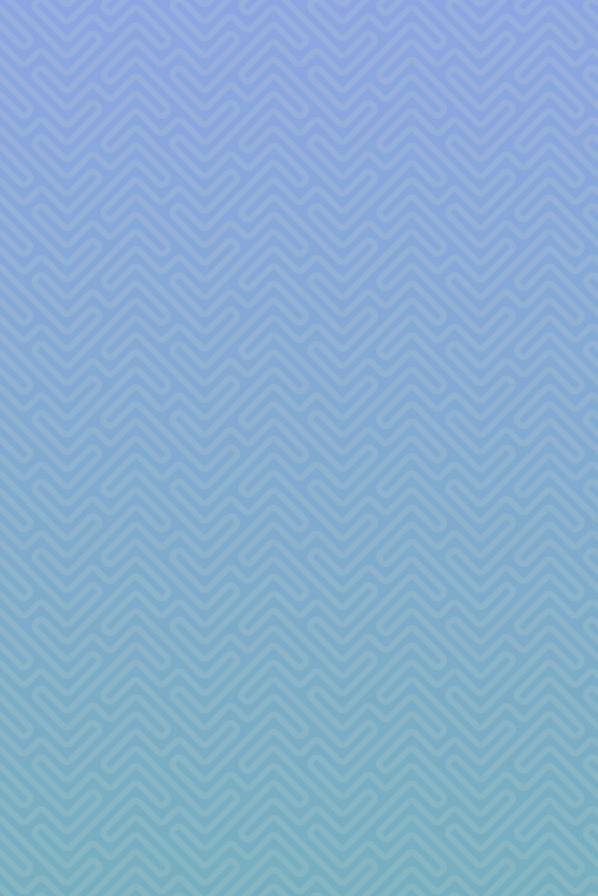
Reproduce this pattern procedurally as a Shadertoy shader.

```glsl
// Faint rounded diagonal key fret over a vertical blue to teal gradient
#define REPEATS_DOWN 13.0
#define FRET_CENTER vec2(0.267, 0.628)
#define LINE_WIDTH 0.50
#define CORNER_RADIUS 0.42
#define EDGE_SOFTNESS 0.09
#define LINE_OPACITY 0.22
#define GRAIN 0.006
#define TOP_COLOR vec3(0.550, 0.650, 0.890)
#define BOTTOM_COLOR vec3(0.465, 0.685, 0.750)
#define LINE_COLOR vec3(0.750, 0.820, 0.780)

// Each bend: corner position, then signed arm lengths along both axes
const vec4 BENDS[7] = vec4[7](
    vec4(-4, 0, 4.0, 0.5),                              // long bar
    vec4(-2, 2, 1.5, 1.0), vec4(1, 2, -1.5, -0.5),      // pill, outer side
    vec4(1, 1, -2.0, 0.5), vec4(-3, 1, 2.0, 0.5),       // pill, inner side
    vec4(2, 1, 1.5, 1.0), vec4(5, 1, -1.5, -0.5));      // S hook

float hash(vec2 p) {
    return fract(sin(dot(p, vec2(12.9898, 78.233))) * 43758.5453);
}

// Distance to an elbow with a rounded corner
float elbowDistance(vec2 p, vec4 bend) {
    vec2 q = (p - bend.xy) * sign(bend.zw);
    vec2 r = vec2(min(CORNER_RADIUS, 0.5));
    vec2 gap = q - clamp(q, r, abs(bend.zw));
    float d = min(length(vec2(gap.x, q.y)), length(vec2(q.x, gap.y)));
    if (q.x < r.x && q.y < r.x) d = min(d, abs(length(q - r) - r.x));
    return d;
}

// Distance to the fret; one repeat is 8 wide and 4 high
float fretDistance(vec2 p) {
    // Glide reflection folds the falling diagonals onto the rising ones
    p.x = mod(p.x + 2.0, 8.0) - 2.0;
    if (p.x > 2.0) p = vec2(4.0 - p.x, p.y + 2.0);
    p.y = mod(p.y + 2.0, 4.0) - 2.0;
    vec2 diagonal = vec2(p.x + p.y, p.y - p.x);

    // Vertical neighbours, each with its half-turn copy
    float d = 1e3;
    for (int row = -1; row <= 1; row++) {
        vec2 q = diagonal - 4.0 * float(row);
        for (int i = 0; i < 7; i++) {
            d = min(d, min(elbowDistance(q, BENDS[i]), elbowDistance(-q, BENDS[i])));
        }
    }
    return d;
}

void mainImage(out vec4 fragColor, in vec2 fragCoord) {
    vec2 uv = fragCoord / iResolution.y;
    float scale = 4.0 * REPEATS_DOWN;
    float d = fretDistance((uv - FRET_CENTER) * scale) - 0.5 * LINE_WIDTH;

    // Diagonal units are sqrt(2) finer than the upright ones
    float soft = max(EDGE_SOFTNESS, 1.1 * scale / iResolution.y);
    float line = 1.0 - smoothstep(-soft, soft, d);

    vec3 color = mix(BOTTOM_COLOR, TOP_COLOR, uv.y);
    color = mix(color, LINE_COLOR, LINE_OPACITY * line);
    color += GRAIN * (hash(floor(uv * 512.0)) - 0.5);
    fragColor = vec4(color, 1.0);
}
```
